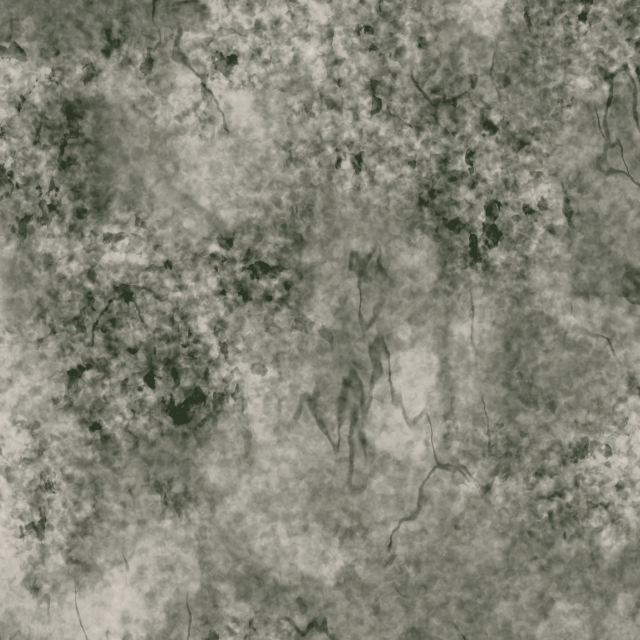
A three.js fragment shader for this texture:

```glsl
// Weathered grey-green plaster: soft vertical stains, ragged pale crusts, grit and cracks.
// Warped value noise builds one tone field, lumps, flecks and jagged contour lines
// roughen it, and the tone is finally mapped to a ramp from mossy shadow to pale lime.
varying vec2 vUv;

const vec3 MOSS_SHADOW = vec3(0.31, 0.33, 0.27);
const vec3 PALE_LIME = vec3(0.76, 0.74, 0.70);
const float BASE_TONE = 0.60;
const float STAIN_GAIN = 1.35;
const float CRUST_GAIN = 0.30;
const float STREAK_GAIN = 0.80;
const float LUMP_GAIN = 0.30;
const float GRIT_GAIN = 1.15;
const float RELIEF_GAIN = 0.95;
const float FLECK_DEPTH = 0.30;
const float PIT_DEPTH = 0.55;
const float CRACK_DEPTH = 0.38;
const vec2 STAIN_SCALE = vec2(5.2, 2.7);
const vec2 STREAK_SCALE = vec2(27.0, 2.4);
const vec2 PIT_SCALE = vec2(34.0, 24.0);
const float CRUST_SCALE = 8.0;
const float LUMP_SCALE = 78.0;
const float GRIT_SCALE = 72.0;
const float FLECK_SCALE = 62.0;
const float CRACK_WIDTH = 0.011;

float hash(vec2 p) {
  vec3 q = fract(vec3(p.xyx) * 0.1031);
  q += dot(q, q.yzx + 33.33);
  return fract((q.x + q.y) * q.z);
}

float noise(vec2 p) {
  vec2 cell = floor(p);
  vec2 f = fract(p);
  f = f * f * (3.0 - 2.0 * f);
  float low = mix(hash(cell), hash(cell + vec2(1.0, 0.0)), f.x);
  float high = mix(hash(cell + vec2(0.0, 1.0)), hash(cell + 1.0), f.x);
  return mix(low, high, f.y);
}

vec2 turn(vec2 p) {
  return mat2(1.6, 1.2, -1.2, 1.6) * p + 17.3;
}

// Centred on zero
float fbm(vec2 p) {
  float sum = 0.0;
  float amp = 0.5;
  for (int i = 0; i < 5; i++) {
    sum += amp * (noise(p) - 0.5);
    p = turn(p);
    amp *= 0.5;
  }
  return sum;
}

// Three octaves with strong upper ones, centred on zero
float grit(vec2 p) {
  vec2 q = turn(p);
  return 0.5 * noise(p) + 0.42 * noise(q) + 0.22 * noise(turn(q)) - 0.57;
}

// Soft round lumps of varied size, each with a faint pale rim
float lumps(vec2 p) {
  vec2 cell = floor(p);
  float sum = 0.0;
  for (int y = -1; y <= 1; y++) {
    for (int x = -1; x <= 1; x++) {
      vec2 id = cell + vec2(float(x), float(y));
      float d = length(id + vec2(hash(id), hash(id + 71.7)) - p);
      float radius = mix(0.3, 0.8, hash(id + 31.0));
      float rim = smoothstep(0.22, 0.0, abs(d - radius * 0.75));
      float body = smoothstep(radius, radius * 0.4, d);
      sum += (0.55 * rim + 0.5 * body) * (hash(id + 53.0) - 0.3);
    }
  }
  return sum - 0.22;
}

// Thin jagged line along the zero contour of a fractal field
float crack(vec2 p) {
  return 1.0 - smoothstep(CRACK_WIDTH * 0.2, CRACK_WIDTH, abs(fbm(p)));
}

void main() {
  vec2 p = vUv + 3.0;
  vec2 warp = vec2(fbm(p * 7.0), fbm(p * 7.0 + 40.0));
  vec2 ragged = vec2(noise(p * 45.0), noise(p * 45.0 + 9.0)) - 0.5;
  vec2 fine = vec2(noise(p * 130.0), noise(p * 130.0 + 19.0)) - 0.5;
  float rough = smoothstep(-0.14, 0.10, fbm(p * 4.0 + 63.0));

  // Broad washes and vertical runs
  float tone = BASE_TONE + STAIN_GAIN * fbm((p + 0.14 * warp + 0.012 * ragged) * STAIN_SCALE + 35.0);
  float runs = smoothstep(-0.12, 0.14, fbm(p * 3.0 + 90.0) + 0.16 * (vUv.y - 0.5));
  tone += STREAK_GAIN * runs * fbm((p + 0.03 * warp) * STREAK_SCALE);

  // Pale crusts with ragged edges
  float crust = fbm((p + 0.08 * warp + 0.02 * ragged) * CRUST_SCALE + 22.0);
  tone += CRUST_GAIN * (smoothstep(-0.01, 0.11, crust) - 0.40);

  // Pits clustered along wandering veins, with relief lit from above
  vec2 pitPos = (p + 0.03 * warp + 0.010 * ragged) * PIT_SCALE;
  float pit = fbm(pitPos);
  float shifted = fbm(pitPos + vec2(0.07, 0.18));
  float vein = 1.0 - smoothstep(0.01, 0.09, abs(fbm((p + 0.05 * warp) * vec2(5.0, 3.4) + 8.0)));
  tone += RELIEF_GAIN * (0.3 + 0.7 * rough) * (shifted - pit);
  float hollow = pit + 0.10 * vein - 0.05;
  tone -= PIT_DEPTH * (0.25 + 0.75 * rough) * smoothstep(0.13, 0.21, hollow);
  tone += 0.22 * vein * rough * smoothstep(0.02, -0.12, pit);

  // Lumps, dusty grit and small dark flecks
  float grainMix = 0.5 + 0.5 * rough;
  tone += LUMP_GAIN * grainMix * lumps((p + 0.006 * fine + 0.006 * ragged) * LUMP_SCALE);
  tone += GRIT_GAIN * grainMix * grit((p + 0.004 * fine) * GRIT_SCALE);
  float fleck = noise((p + 0.008 * fine) * FLECK_SCALE + 44.0);
  tone -= FLECK_DEPTH * rough * smoothstep(0.70, 0.86, fleck);

  // Broken cracks, upright and slanting
  vec2 bent = p + 0.05 * warp + 0.002 * fine;
  float upright = crack(bent * vec2(5.0, 1.8) + 12.0);
  float slanting = crack(mat2(2.4, 2.8, -1.6, 2.1) * bent + 50.0);
  float broken = smoothstep(0.02, 0.14, fbm(p * 5.0 + 77.0));
  float thinned = smoothstep(0.02, 0.14, fbm(p * 6.0 + 33.0));
  tone -= CRACK_DEPTH * max(upright * broken, slanting * thinned);

  // Ramp, softly compressed above the pale end
  tone = max(tone, -0.3) - 0.6 * max(tone - 0.95, 0.0);
  gl_FragColor = vec4(mix(MOSS_SHADOW, PALE_LIME, tone), 1.0);
}
```
